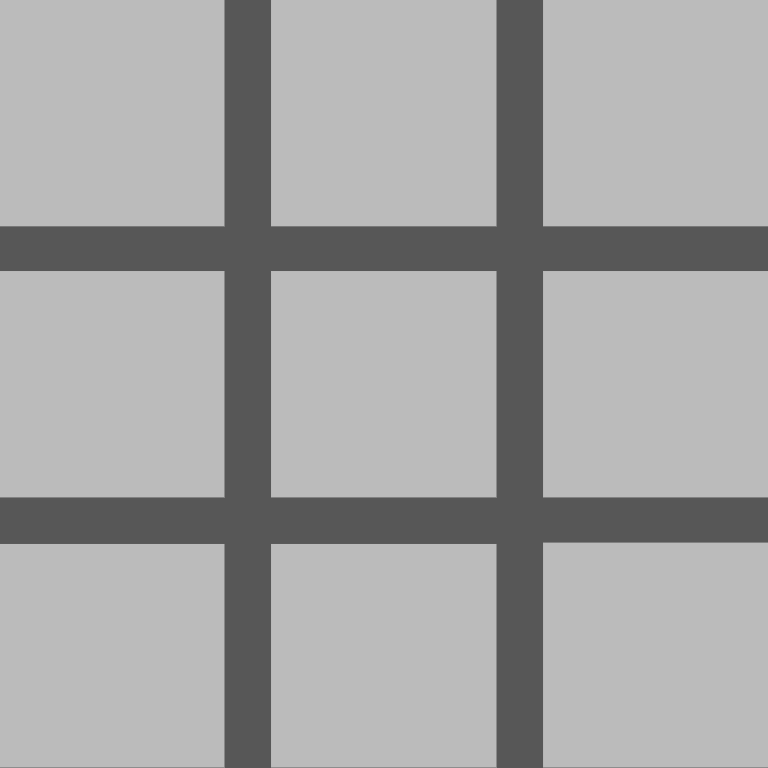
Write a Shadertoy shader that draws this pattern.

```glsl
// Three by three flat pale square tiles parted by wide dark grout lines.
// Each pixel finds its cell, then the signed distance to that cell's tile;
// small row and corner offsets keep the laying slightly uneven.

#define PITCH 0.3542
#define GRID_CENTER vec2(0.4997, 0.4997)
#define TILE_HALF vec2(0.1468, 0.1474)
#define ROW_SAG 0.0012
#define CORNER_LIFT 0.0018
#define BASE_EDGE 0.0006
#define TILE_COLOR vec3(0.733)
#define GROUT_COLOR vec3(0.341)

float boxDistance(vec2 p, vec2 halfSize) {
    vec2 q = abs(p) - halfSize;
    return length(max(q, 0.0)) + min(max(q.x, q.y), 0.0);
}

// Small vertical misplacement of a tile, by its cell counted from the middle
float layingOffset(vec2 cell) {
    float lowerRight = step(0.5, cell.x) * step(0.5, -cell.y);
    return CORNER_LIFT * lowerRight - ROW_SAG * abs(cell.y);
}

void mainImage(out vec4 fragColor, in vec2 fragCoord) {
    vec2 uv = fragCoord / iResolution.xy;
    float pixel = 1.0 / min(iResolution.x, iResolution.y);

    // Repeat the cell and place its tile
    vec2 grid = uv - GRID_CENTER;
    vec2 cell = floor(grid / PITCH + 0.5);
    vec2 local = grid - cell * PITCH;
    local.y -= layingOffset(cell);

    // Tile shape, with a sliver of grout along the base
    float dist = max(boxDistance(local, TILE_HALF), BASE_EDGE - uv.y);
    float tile = clamp(0.5 - dist / pixel, 0.0, 1.0);

    fragColor = vec4(mix(GROUT_COLOR, TILE_COLOR, tile), 1.0);
}
```
